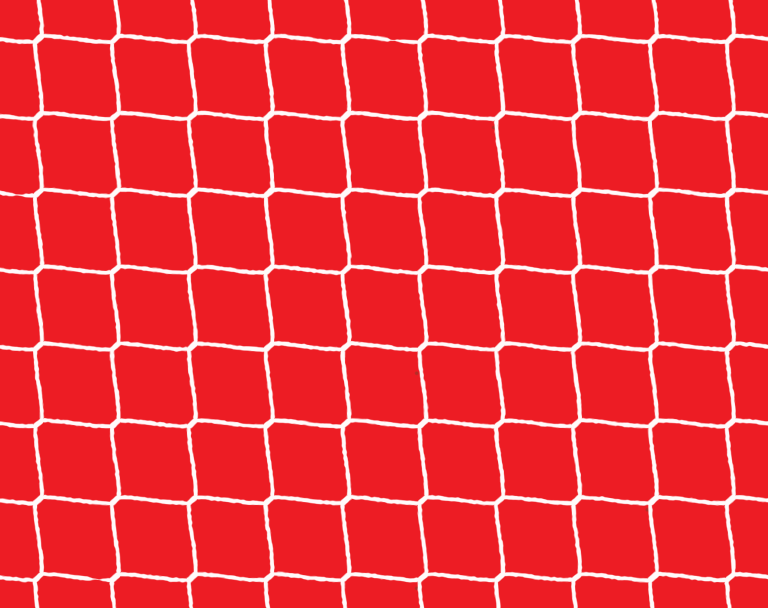
This pattern is drawn by a WebGL 2 fragment shader. Its source:

```glsl
#version 300 es
precision highp float;
// A white knotted net on red, ten meshes across and about eight down.
// Each mesh side is a shallow S-shaped strand; short diagonal capsules form the
// knots. Noise roughens the edges, and a few strands are worn thin or specked.

uniform vec2 u_resolution;
out vec4 fragColor;

float hash(vec2 p) {
    vec3 a = fract(p.xyx * vec3(0.1031, 0.1030, 0.0973));
    a += dot(a, a.yzx + 33.33);
    return fract((a.x + a.y) * a.z);
}

float noise(vec2 p) {
    vec2 i = floor(p), f = fract(p);
    f = f * f * (3.0 - 2.0 * f);
    return mix(mix(hash(i), hash(i + vec2(1, 0)), f.x),
               mix(hash(i + vec2(0, 1)), hash(i + vec2(1, 1)), f.x), f.y);
}

// Signed distance to strands running along q.x, one per unit of q.y.
float strand(vec2 q, float bend, float seed) {
    float t = fract(q.x);
    float row = round(q.y);
    vec2 id = vec2(floor(q.x), row) + seed;

    // Each strand leaves one end of a knot and reaches the other end of the next.
    float offset = mix(-bend, bend, smoothstep(0.04, 0.92, t));
    offset += 0.008 * (noise(vec2(q.x * 15.0, row * 7.3) + seed) - 0.5);

    // Ragged thickness, with an occasional worn spot.
    float halfWidth = 0.026 + 0.012 * (noise(vec2(q.x * 24.0, q.y * 24.0) + seed) - 0.5);
    float wornAt = mix(0.25, 0.8, hash(id + 5.7));
    float worn = step(0.98, hash(id + 2.3));
    halfWidth -= 0.02 * worn * smoothstep(0.14, 0.0, abs(t - wornAt));

    float d = abs(q.y - row - offset) - halfWidth;
    return max(d, 0.03 - min(t, 1.0 - t));
}

// Signed distance to a diagonal capsule centred on the origin.
float knot(vec2 p, vec2 tip, float radius) {
    float h = clamp(dot(p, tip) / dot(tip, tip), -1.0, 1.0);
    return length(p - tip * h) - radius;
}

void main() {
    // Mesh coordinates, measured downward from the top edge; knots at integers.
    float scale = 9.99 / u_resolution.x;
    vec2 q = vec2(gl_FragCoord.x, u_resolution.y - gl_FragCoord.y) * scale;
    q -= vec2(0.5, 0.507);
    vec2 cell = round(q);

    // Net: both strand directions joined by the knots.
    float d = min(strand(q, 0.039, 17.0), strand(q.yx, 0.044, 61.0));
    float radius = 0.036 + 0.006 * (hash(cell + 40.0) - 0.5);
    radius += 0.008 * (noise(q * 22.0 + 90.0) - 0.5);
    d = min(d, knot(q - cell, vec2(0.043, -0.039), radius));

    float soft = max(scale, 0.015) * 0.8;
    float net = smoothstep(soft, -soft, d);

    // Rare faint dark specks beside the strands.
    vec2 speckCentre = vec2(-0.08, mix(0.1, 0.4, hash(cell + 8.0)));
    float speck = smoothstep(0.035, 0.01, length(q - cell - speckCentre));
    speck *= step(0.97, hash(cell + 31.0));

    vec3 red = vec3(0.93, 0.11, 0.14);
    vec3 white = vec3(1.0, 0.98, 0.98);
    vec3 ground = mix(red, vec3(0.55, 0.22, 0.16), 0.6 * speck);
    fragColor = vec4(mix(ground, white, net), 1.0);
}
```
